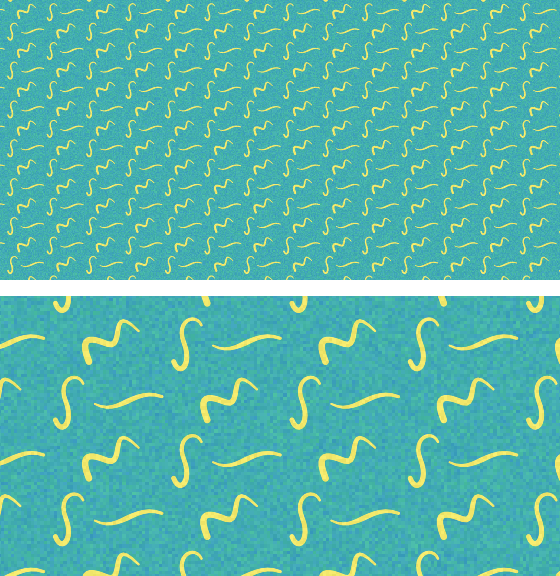
Top, the full canvas; bottom, a detail of the centre.
A WebGL 1 fragment shader for this pattern:

```glsl
precision highp float;

uniform vec2 u_resolution;

// Lengths are in design units: the canvas is UNITS high.
const float UNITS = 576.0;
const vec2 CELL = vec2(81.1, 80.0);       // column width, row height
const vec2 ANCHOR = vec2(459.0, 331.0);   // centre of one cell
const float COLUMN_SHIFT = 0.5;           // drop of every other column, in cells

const vec3 BLUE_TEAL = vec3(0.232, 0.610, 0.760);
const vec3 GREEN_TEAL = vec3(0.288, 0.750, 0.620);
const vec3 YELLOW = vec3(0.95, 0.91, 0.42);
const float GRAIN_ROWS = 256.0;           // grains per canvas height
const float GROUND_GRAIN = 0.05;          // brightness variation of the ground
const float INK_GRAIN = 0.06;             // brightness variation of the strokes

const int STEPS = 12;                     // segments per curve

float hash(vec2 p) {
  vec3 q = fract(p.xyx * 0.1031);
  q += dot(q, q.yzx + 33.33);
  return fract((q.x + q.y) * q.z);
}

vec2 bezier(vec2 a, vec2 b, vec2 c, vec2 d, float t) {
  float s = 1.0 - t;
  return s * s * s * a + 3.0 * s * t * (s * b + t * c) + t * t * t * d;
}

// Signed distance to a cubic stroke; radii holds start, middle and end.
float stroke(vec2 p, vec2 a, vec2 b, vec2 c, vec2 d, vec3 radii) {
  float nearest = 1e4;
  vec2 from = a;
  for (int i = 0; i < STEPS; i++) {
    vec2 to = bezier(a, b, c, d, float(i + 1) / float(STEPS));
    vec2 along = to - from;
    float h = clamp(dot(p - from, along) / dot(along, along), 0.0, 1.0);
    float t = (float(i) + h) / float(STEPS);
    float radius = t < 0.5 ? mix(radii.x, radii.y, 2.0 * t)
                           : mix(radii.y, radii.z, 2.0 * t - 1.0);
    nearest = min(nearest, length(p - from - along * h) - radius);
    from = to;
  }
  return nearest;
}

float hookedS(vec2 p) {
  vec2 waist = vec2(-30.0, -19.0);
  float top = stroke(p, vec2(-18.0, -7.0), vec2(-22.0, 2.0),
                     vec2(-36.0, -4.0), waist, vec3(0.9, 1.3, 1.6));
  float bottom = stroke(p, waist, vec2(-24.0, -34.0),
                        vec2(-33.0, -43.0), vec2(-37.0, -32.0), vec3(1.6, 1.9, 1.7));
  return min(top, bottom);
}

float shallowWave(vec2 p) {
  return stroke(p, vec2(-10.0, -21.0), vec2(7.0, -30.0),
                vec2(17.0, -9.0), vec2(36.0, -16.0), vec3(0.7, 1.8, 1.1));
}

float doubleBend(vec2 p) {
  vec2 dip = vec2(-1.0, 20.0);
  float thick = stroke(p, vec2(-14.0, 8.0), vec2(-23.0, 30.0),
                       vec2(-7.0, 22.0), dip, vec3(2.3, 2.1, 2.0));
  float thin = stroke(p, dip, vec2(11.0, 16.0),
                      vec2(-1.0, 50.0), vec2(20.0, 29.0), vec3(2.0, 1.7, 0.8));
  return min(thick, thin);
}

// Position inside a cell, measured from its centre.
vec2 cellPosition(vec2 p) {
  vec2 q = (p - ANCHOR) / CELL;
  float column = floor(q.x + 0.5);
  q.y += COLUMN_SHIFT * mod(column, 2.0);
  return (fract(q + 0.5) - 0.5) * CELL;
}

void main() {
  vec2 uv = gl_FragCoord.xy / u_resolution.y;
  float pixel = UNITS / u_resolution.y;

  // Speckled ground
  vec2 grain = floor(uv * GRAIN_ROWS);
  float tint = 0.5 * (hash(grain) + hash(grain + 371.0));
  float light = hash(grain + 719.0) - 0.5;
  vec3 ground = mix(BLUE_TEAL, GREEN_TEAL, tint) + GROUND_GRAIN * light;

  // Squiggles
  vec2 p = cellPosition(uv * UNITS);
  float d = min(min(hookedS(p), shallowWave(p)), doubleBend(p));
  float ink = 1.0 - smoothstep(-0.5 * pixel, 0.5 * pixel, d);
  vec3 color = mix(ground, YELLOW + INK_GRAIN * light, ink);

  gl_FragColor = vec4(color, 1.0);
}
```
